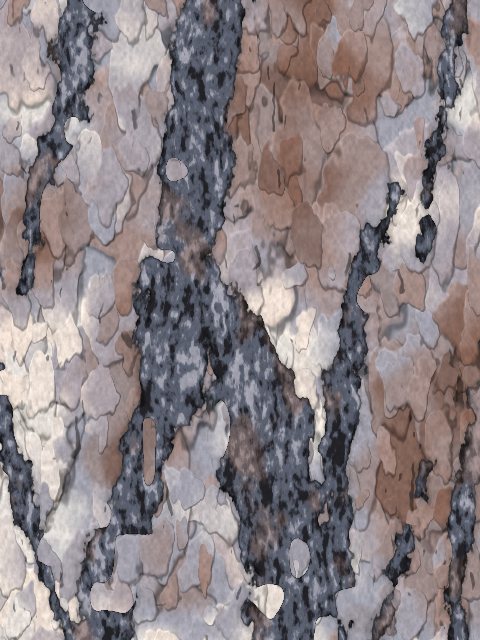
Give the GLSL for this texture, as a Shadertoy shader.

```glsl
// Pine bark: pale jigsaw flakes split by dark, fibrous, branching fissures.
// Flakes are sparse layers of strongly warped tall ellipses with thin shadows;
// fissures are frayed tapered segments filled with stretched ridged noise.

const vec3 PALE      = vec3(0.89, 0.87, 0.85);
const vec3 BLUE_GREY = vec3(0.63, 0.63, 0.68);
const vec3 MAUVE     = vec3(0.60, 0.54, 0.54);
const vec3 BROWN     = vec3(0.49, 0.39, 0.36);
const vec3 SLATE     = vec3(0.35, 0.37, 0.43);
const vec3 DARK      = vec3(0.13, 0.13, 0.15);
const vec3 BLUSH     = vec3(0.05, 0.00, -0.03);  // warm shift of some flakes

const int   FLAKE_LAYERS  = 5;
const float FLAKE_SCALE   = 6.5;    // cells per canvas height, coarsest layer
const float FLAKE_GROWTH  = 1.36;   // scale factor between layers
const float FLAKE_STRETCH = 0.52;   // below one: flakes are taller than wide
const float FLAKE_WARP    = 1.15;   // how lobed the outlines are
const float FLAKE_COVER   = 0.62;   // share of cells that hold a flake
const float FLAKE_SHADOW  = 0.34;
const float FISSURE_BEND  = 0.06;
const float FISSURE_FRAY  = 0.045;
const float GRAIN         = 0.13;

float hash(vec2 p) {
    return fract(sin(dot(p, vec2(127.1, 311.7))) * 43758.5);
}

float noise(vec2 p) {
    vec2 i = floor(p), f = fract(p);
    f = f * f * (3.0 - 2.0 * f);
    return mix(mix(hash(i), hash(i + vec2(1, 0)), f.x),
               mix(hash(i + vec2(0, 1)), hash(i + vec2(1, 1)), f.x), f.y);
}

float fbm(vec2 p) {
    float sum = 0.0, amp = 0.53;
    for (int i = 0; i < 4; i++) {
        sum += amp * noise(p);
        p = mat2(1.6, 1.2, -1.2, 1.6) * p + 7.3;
        amp *= 0.5;
    }
    return sum;
}

vec2 warp(vec2 p) {
    return vec2(fbm(p), fbm(p + 31.7)) - 0.5;
}

// Bright along thin winding lines
float ridge(vec2 p) {
    return 1.0 - min(1.0, 4.5 * abs(fbm(p) - 0.5));
}

// Signed distance to a segment whose half width runs from wa to wb
float crack(vec2 p, vec2 a, vec2 b, float wa, float wb) {
    vec2 ab = b - a;
    float t = clamp(dot(p - a, ab) / dot(ab, ab), 0.0, 1.0);
    return length(p - a - ab * t) - mix(wa, wb, t);
}

// Branching network of fissures, negative inside
float fissures(vec2 p) {
    vec2 q = p + FISSURE_BEND * warp(p * 7.0);
    // central trunk and its two lower branches
    float d = crack(q, vec2(0.34, 1.05), vec2(0.30, 0.74), 0.055, 0.050);
    d = min(d, crack(q, vec2(0.30, 0.74), vec2(0.27, 0.38), 0.052, 0.050));
    d = min(d, crack(q, vec2(0.26, 0.38), vec2(0.13, -0.04), 0.040, 0.046));
    d = min(d, crack(q, vec2(0.33, 0.58), vec2(0.42, 0.33), 0.022, 0.066));
    d = min(d, crack(q, vec2(0.42, 0.33), vec2(0.46, -0.05), 0.068, 0.070));
    // side fissures
    d = min(d, crack(q, vec2(0.61, 0.70), vec2(0.54, 0.42), 0.012, 0.030));
    d = min(d, crack(q, vec2(0.54, 0.42), vec2(0.52, -0.05), 0.030, 0.020));
    d = min(d, crack(q, vec2(0.13, 1.05), vec2(0.04, 0.56), 0.034, 0.010));
    d = min(d, crack(q, vec2(0.73, 1.05), vec2(0.66, 0.60), 0.016, 0.007));
    d = min(d, crack(q, vec2(0.76, 0.45), vec2(0.70, -0.05), 0.018, 0.014));
    d = min(d, crack(q, vec2(-0.02, 0.42), vec2(0.10, -0.02), 0.018, 0.012));
    d = min(d, crack(q, vec2(0.67, 0.28), vec2(0.59, 0.00), 0.006, 0.008));
    // stranded islands of plate, then frayed rims
    d += 0.07 * smoothstep(0.76, 0.88, noise(p * vec2(26.0, 15.0) + 4.0));
    d += FISSURE_FRAY * (fbm(p * vec2(42.0, 26.0)) - 0.5);
    return d + 0.012 * (fbm(p * vec2(150.0, 90.0)) - 0.5);
}

vec3 flakeTone(float t) {
    vec3 c = mix(BROWN, MAUVE, smoothstep(0.22, 0.36, t));
    c = mix(c, BLUE_GREY, smoothstep(0.40, 0.52, t));
    return mix(c, PALE, smoothstep(0.54, 0.74, t));
}

vec3 plates(vec2 p, float pixel) {
    float region = 0.53 + 1.35 * (fbm(p * 4.5 + 2.0) - 0.5) + 0.25 * (0.36 - p.x);
    vec3 col = flakeTone(region);
    float scale = FLAKE_SCALE;
    for (int layer = 0; layer < FLAKE_LAYERS; layer++) {
        float seed = 17.0 * float(layer);
        vec2 g = p * scale * vec2(1.0, FLAKE_STRETCH) + seed;
        g += FLAKE_WARP * warp(g * 1.3);
        // scan order lets upper flakes overlap the lower ones
        for (int k = 0; k < 9; k++) {
            vec2 cell = floor(g) + vec2(k % 3 - 1, k / 3 - 1);
            if (hash(cell + seed + 1.7) > FLAKE_COVER) continue;
            float id = hash(cell + seed);
            vec2 centre = cell + 0.5 + 0.5 * (vec2(hash(cell + 3.1), hash(cell + 8.7)) - 0.5);
            float radius = mix(0.22, 0.60, hash(cell + 5.9));
            vec2 q = (g - centre) / radius;
            float d = length(q) - 1.0;
            float shade = length(q - vec2(0.06, -0.07)) - 1.0;
            float aa = 1.2 * pixel * scale / radius;
            vec3 flake = flakeTone(mix(region, id, 0.27)) + BLUSH * hash(cell + 12.3);
            flake += 0.11 * smoothstep(-0.14, 0.0, d) * dot(q, vec2(-0.6, 0.8));
            col *= 1.0 - FLAKE_SHADOW * (1.0 - smoothstep(-0.02, 0.10, shade));
            col = mix(col, flake, smoothstep(aa, -aa, d));
        }
        scale *= FLAKE_GROWTH;
    }
    // short upright splits
    float split = noise(p * vec2(100.0, 26.0) + 3.0 * warp(p * 20.0));
    return col * (1.0 - 0.4 * smoothstep(0.88, 0.96, split));
}

vec3 fibres(vec2 p, float depth) {
    vec2 bent = p + 0.045 * warp(p * 9.0);
    float strand = ridge(bent * vec2(62.0, 17.0));
    float groove = ridge(bent * vec2(38.0, 11.0) + 5.0);
    float fleck = fbm(p * vec2(130.0, 75.0));
    float tone = 0.30 * strand - 0.34 * groove + 0.95 * fleck + 0.05
               + 0.5 * (fbm(p * 8.0 + 3.0) - 0.5);
    vec3 col = mix(DARK, SLATE, smoothstep(0.20, 0.50, tone));
    col = mix(col, BLUE_GREY, smoothstep(0.58, 0.86, tone));
    float rust = smoothstep(0.56, 0.66, fbm(p * vec2(15.0, 10.0) + 9.0));
    col = mix(col, BROWN * (0.45 + 0.8 * tone), 0.6 * rust);
    // plate rims shade the fissure
    return col * (1.0 - 0.55 * smoothstep(-0.010, 0.0, depth));
}

void mainImage(out vec4 fragColor, in vec2 fragCoord) {
    float pixel = 1.0 / iResolution.y;
    vec2 p = fragCoord * pixel;
    float d = fissures(p);
    vec3 plate = plates(p, pixel);
    plate *= 1.0 - 0.15 * smoothstep(0.012, 0.0, d);
    vec3 col = mix(fibres(p, d), plate, smoothstep(-1.2 * pixel, 1.2 * pixel, d));
    col *= 1.0 + GRAIN * (fbm(p * vec2(210.0, 130.0)) - 0.5) * 2.0;
    fragColor = vec4(clamp(col, 0.0, 1.0), 1.0);
}
```
